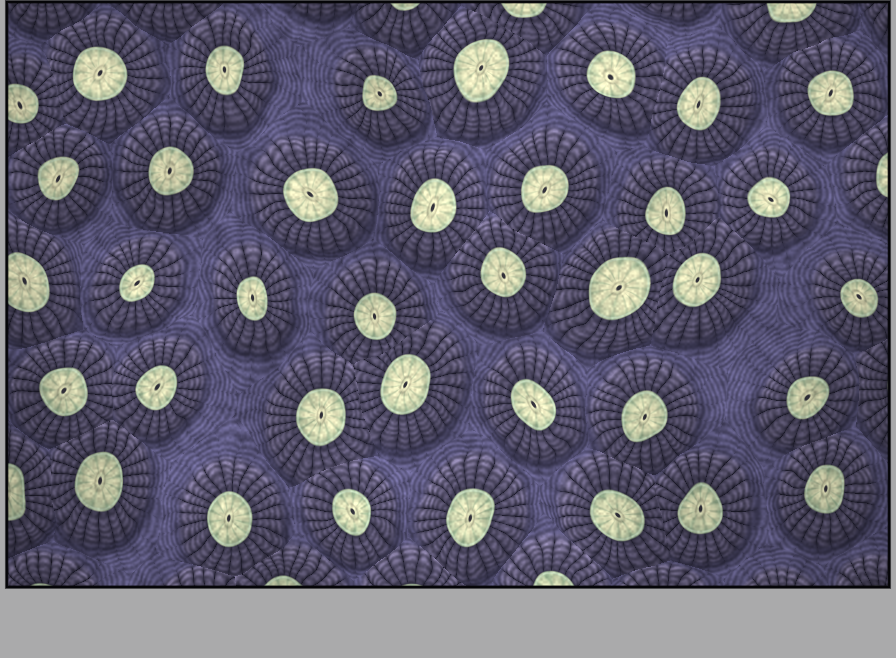
Write a Shadertoy shader that draws this texture.

```glsl
// Draws a colony of violet coral polyps with cream centres, framed by a thin black line on grey.

// Colours
const vec3 MARGIN = vec3(0.665, 0.665, 0.67);
const vec3 FRAME  = vec3(0.02, 0.02, 0.03);
const vec3 SHADOW = vec3(0.11, 0.105, 0.165);
const vec3 RIB    = vec3(0.53, 0.495, 0.64);
const vec3 TISSUE = vec3(0.48, 0.46, 0.66);
const vec3 CREAM  = vec3(0.91, 0.90, 0.74);
const vec3 GREEN  = vec3(0.55, 0.64, 0.52);
const vec3 RIM    = vec3(0.76, 0.84, 0.73);

// Layout, in canvas heights
const vec2  CELL = vec2(0.183, 0.158);
const float JITTER = 0.42;
const float DISC_RADIUS = 0.038;
const float COLLAR_WIDTH = 0.046;
const float BEAD_SIZE = 0.0098;
const float FRAME_WIDTH = 0.0045;
const vec2  PHOTO_Y = vec2(0.110, 0.995);
const float PHOTO_INSET = 0.0125;

const vec2  LIGHT = vec2(-0.25, 0.97);
const float TAU = 6.2831853;

float hash(vec2 p) {
    return fract(sin(dot(p, vec2(127.1, 311.7))) * 43758.5453);
}

float noise(vec2 p) {
    vec2 i = floor(p), f = fract(p);
    f = f * f * (3.0 - 2.0 * f);
    return mix(mix(hash(i), hash(i + vec2(1, 0)), f.x),
               mix(hash(i + vec2(0, 1)), hash(i + vec2(1, 1)), f.x), f.y);
}

struct Polyp {
    vec2 offset;   // from the centre, along the axes of its ellipse
    vec2 outward;  // unit direction away from the centre
    float edge;    // distance beyond the rim of the disc
    float seed;
};

// Polyp whose rim is nearest, on a jittered brick grid
Polyp nearestPolyp(vec2 p) {
    Polyp best;
    best.edge = 1e3;
    float baseRow = floor(p.y / CELL.y);
    for (int j = -1; j <= 1; j++) {
        float row = baseRow + float(j);
        float shift = 0.5 * mod(row, 2.0);
        float baseCol = floor(p.x / CELL.x - shift);
        for (int i = -1; i <= 1; i++) {
            vec2 id = vec2(baseCol + float(i), row);
            float seed = hash(id + 3.7);
            vec2 jitter = JITTER * (vec2(hash(id + 11.3), hash(id + 27.9)) - 0.5);
            vec2 d = p - (id + vec2(0.5 + shift, 0.5) + jitter) * CELL;
            float tilt = 1.8 * (hash(id + 41.2) - 0.5);
            vec2 q = mat2(cos(tilt), -sin(tilt), sin(tilt), cos(tilt)) * d;
            float stretch = 1.0 + 0.17 * hash(id + 53.1);
            float radius = DISC_RADIUS * mix(0.73, 1.23, seed);
            float edge = length(q * vec2(stretch, 1.0 / stretch)) - radius;
            if (edge < best.edge)
                best = Polyp(q, d / max(length(d), 1e-4), edge, seed);
        }
    }
    return best;
}

// Beaded ribs round the disc, fading into folded tissue
vec3 flesh(Polyp c, vec2 p) {
    float angle = atan(c.outward.y, c.outward.x) / TAU;
    float count = floor(mix(21.0, 28.0, c.seed));
    float u = fract(angle * count + 0.5 * noise(p * 38.0)) - 0.5;
    float rib = sqrt(max(1.0 - 4.0 * u * u, 0.0));
    float t = c.edge / (COLLAR_WIDTH * mix(0.85, 1.12, c.seed));
    float facing = dot(c.outward, LIGHT);
    float side = u * dot(vec2(-c.outward.y, c.outward.x), LIGHT);

    float beadPhase = c.edge / BEAD_SIZE - 0.55 * rib + 0.9 * noise(p * 45.0);
    float bead = 0.5 + 0.5 * sin(TAU * beadPhase);
    float slope = smoothstep(0.35, 1.0, t);
    float lit = rib * (0.40 + 0.34 * bead * mix(0.6, 1.0, slope)) + 0.28 * side;
    lit *= 1.0 + 0.38 * facing * slope;
    lit *= mix(0.62, 1.08, smoothstep(0.0, 0.28, t));
    vec3 collar = mix(SHADOW, RIB, clamp(lit, 0.0, 1.0));

    float foldPhase = c.edge / (BEAD_SIZE * 0.85) - 0.35 * rib + 2.2 * noise(p * 22.0);
    float fold = 0.5 + 0.5 * sin(TAU * foldPhase);
    float tissueLit = 0.40 + 0.25 * fold + 0.12 * rib + 0.22 * (noise(p * 60.0) - 0.5);
    float castShade = exp(-pow((t - 1.12) / 0.22, 2.0)) * (0.30 - 0.30 * facing);
    vec3 tissue = mix(SHADOW, TISSUE, tissueLit * (1.0 - castShade));

    return mix(collar, tissue, smoothstep(0.88, 1.2, t));
}

// Cream disc with petal grooves, pale rim and slit mouth
vec3 disc(Polyp c, vec2 p) {
    float r = length(c.offset);
    float angle = atan(c.offset.y, c.offset.x);
    float petals = floor(mix(10.0, 14.0, c.seed));
    float groove = pow(abs(cos(0.5 * petals * angle + 1.5 * noise(p * 40.0))), 7.0);
    groove *= smoothstep(0.006, 0.018, r);
    float outer = smoothstep(-0.017, -0.001, c.edge);
    float green = 0.50 * outer + 0.38 * groove + 0.40 * (noise(p * 130.0) - 0.4);
    green += 0.18 * smoothstep(0.7, 0.1, p.y);
    vec3 col = mix(CREAM, GREEN, clamp(green, 0.0, 1.0));
    col = mix(col, RIM, 0.75 * exp(-pow((c.edge + 0.0028) / 0.0017, 2.0)));
    float mouth = length(c.offset * vec2(1.0, 0.48));
    col *= 1.0 - 0.16 * exp(-pow((mouth - 0.0065) / 0.0015, 2.0));
    return mix(col, SHADOW, 0.9 * smoothstep(0.0036, 0.0015, mouth));
}

void mainImage(out vec4 fragColor, in vec2 fragCoord) {
    vec2 p = fragCoord / iResolution.y;
    float pixel = 1.0 / iResolution.y;
    float aspect = iResolution.x / iResolution.y;

    // Coral
    vec2 warp = vec2(noise(p * 24.0), noise(p * 24.0 + 71.0)) - 0.5;
    Polyp c = nearestPolyp(p + 0.010 * warp);
    float rimBlur = max(pixel, 0.0015);
    vec3 col = mix(disc(c, p), flesh(c, p), smoothstep(-rimBlur, rimBlur, c.edge));

    // Uneven lamp light and fine grain
    vec2 centre = vec2(0.5 * aspect, 0.5 * (PHOTO_Y.x + PHOTO_Y.y));
    col *= 1.06 - 0.35 * dot(p - centre, p - centre);
    col *= 0.90 + 0.20 * noise(p * 7.0);
    col *= 0.90 + 0.20 * noise(p * 260.0);

    // Black frame and grey margin
    vec2 halfSize = vec2(0.5 * aspect - PHOTO_INSET, 0.5 * (PHOTO_Y.y - PHOTO_Y.x));
    vec2 beyond = abs(p - centre) - halfSize;
    float border = max(beyond.x, beyond.y);
    col = mix(col, FRAME, smoothstep(-pixel, pixel, border));
    col = mix(col, MARGIN, smoothstep(-pixel, pixel, border - FRAME_WIDTH));
    fragColor = vec4(col, 1.0);
}
```
